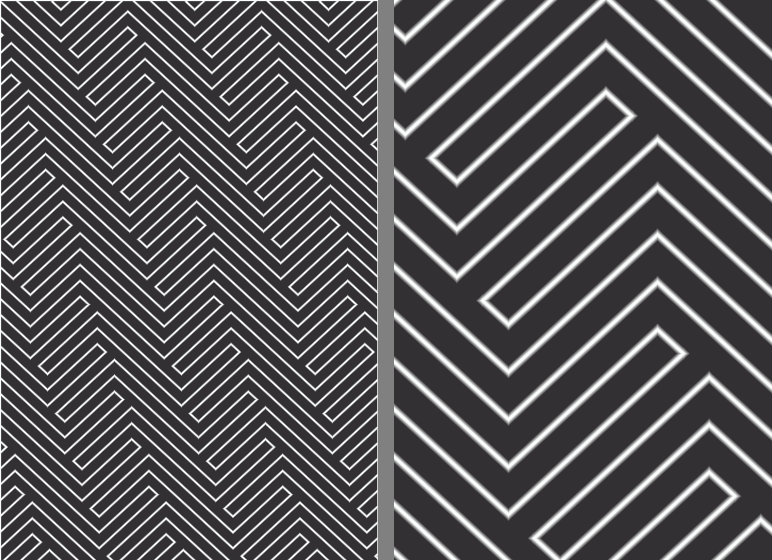
Left, the full canvas; right, a detail of the centre.
Write a Shadertoy shader that draws this pattern.

```glsl
// Interlocking zigzag outlines: each row is a thin closed band that starts in a
// blunt finger, rises to a peak, runs down a long slope and ends in a finger.
// Strokes lie on a skewed grid, merged by distance; a pale rim edges the sheet.

#define GRID_X   0.03073                    // horizontal diagonal of a grid cell
#define GRID_Y   0.02829                    // vertical diagonal of a grid cell
#define REPEAT_X 0.23893                    // distance between repeats across
#define ORIGIN   vec2(0.1395, 0.1021)       // finger corner of row 0, from top left
#define HALF_W   0.00176                    // half of the stroke width
#define SOFTNESS 0.0023                     // width of the stroke's soft edge
#define RIM      vec3(0.002, 0.0014, 0.002) // rim width at left, right and top
#define SEAM     8                          // rows between the longer bands
#define INK      vec3(0.98, 0.985, 0.985)
#define GROUND   vec3(0.198, 0.190, 0.198)

// Length of the rising arm in grid cells
const float RISE = REPEAT_X / GRID_X - 2.0;

// Grid position (falling axis, rising axis) to canvas position, y down
vec2 gridToCanvas(vec2 g) {
    return 0.5 * vec2((g.x - g.y) * GRID_X, (g.x + g.y) * GRID_Y);
}

// Distance to a square-ended stroke, repeated across the canvas
float stroke(vec2 p, vec2 gridA, vec2 gridB) {
    vec2 a = gridToCanvas(gridA), b = gridToCanvas(gridB);
    vec2 q = p - 0.5 * (a + b);
    q.x -= REPEAT_X * round(q.x / REPEAT_X);
    float len = length(b - a);
    vec2 dir = (b - a) / len;
    float along = abs(dot(q, dir)) - 0.5 * len;
    float across = abs(dot(q, vec2(-dir.y, dir.x)));
    return max(along, across);
}

// One band; a longer band makes an extra zigzag before closing
float band(vec2 p, int zigzags) {
    // Lower finger and its two rising sides
    float d = stroke(p, vec2(-1.0, 0.0), vec2(0.0));
    d = min(d, stroke(p, vec2(-1.0, 0.0), vec2(-1.0, -RISE - 1.0)));
    d = min(d, stroke(p, vec2(0.0), vec2(0.0, -RISE)));

    for (int i = 0; i < zigzags; i++) {
        vec2 s = vec2(2.0 * float(i));
        float inset = i == zigzags - 1 ? 1.0 : 0.0;
        // Long falling pair
        d = min(d, stroke(p, s + vec2(-1.0, -RISE - 1.0), s + vec2(RISE + 3.0, -RISE - 1.0)));
        d = min(d, stroke(p, s + vec2(0.0, -RISE), s + vec2(RISE + 4.0, -RISE)));
        // Short rising pair
        d = min(d, stroke(p, s + vec2(1.0), s + vec2(1.0, 1.0 - RISE)));
        d = min(d, stroke(p, s + vec2(2.0), s + vec2(2.0, 2.0 - RISE - inset)));
    }

    // Upper finger end
    vec2 tip = vec2(2.0 * float(zigzags - 1)) + vec2(1.0, 1.0 - RISE);
    return min(d, stroke(p, tip, tip + vec2(1.0, 0.0)));
}

void mainImage(out vec4 fragColor, in vec2 fragCoord) {
    float pixel = 1.0 / iResolution.y;
    vec2 sheet = vec2(fragCoord.x, iResolution.y - fragCoord.y) * pixel;
    vec2 p = sheet - ORIGIN;

    // Rows step down and right, with a wider step after each longer band
    float d = 1.0;
    for (int row = -2; row <= 12; row++) {
        int shifted = row + 2;
        float seams = float(shifted / SEAM);
        vec2 start = vec2(GRID_X * float(row), GRID_Y * (3.0 * float(row) + 2.0 * seams));
        int zigzags = shifted % SEAM == SEAM - 1 ? 2 : 1;
        d = min(d, band(p - start, zigzags));
    }
    float ink = clamp(0.5 - (d - HALF_W) / max(SOFTNESS, pixel), 0.0, 1.0);

    // Pale rim on three sides
    vec3 inside = vec3(sheet.x, iResolution.x * pixel - sheet.x, sheet.y);
    vec3 rim = clamp(0.5 - (inside - RIM) / pixel, 0.0, 1.0);
    ink = max(ink, max(rim.x, max(rim.y, rim.z)));

    fragColor = vec4(mix(GROUND, INK, ink), 1.0);
}
```
